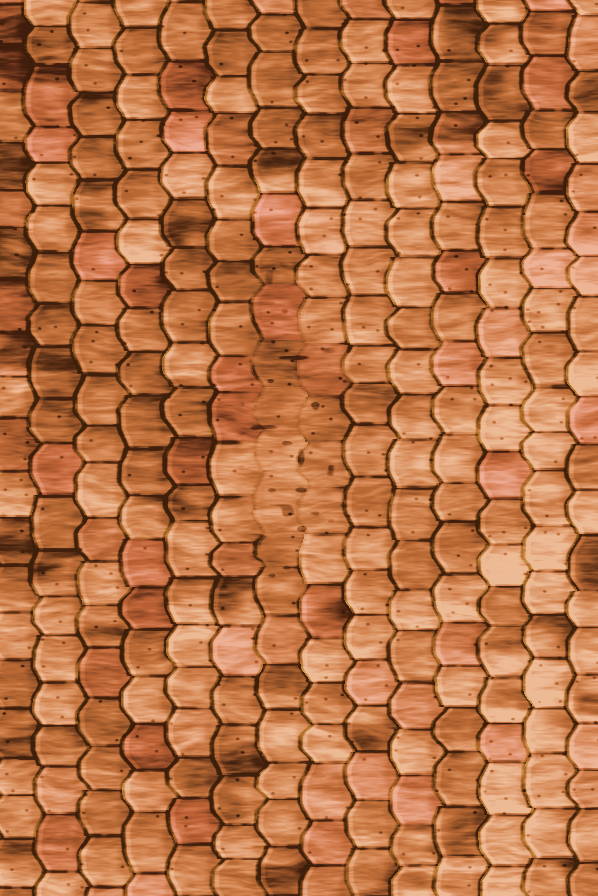
Give the GLSL for this texture, as a WebGL 1 fragment shader.

```glsl
precision highp float;
// Weathered wooden shingles in about 13 leaning columns of about 19 rows.
// Each column's left edge is chamfered at every row; one tone value, built from
// bevels, shadows, grain and stains, is finally mapped to a wood colour ramp.
uniform vec2 u_resolution;

float hash(vec2 p) {
  p = fract(p * vec2(0.1031, 0.1137));
  p += dot(p, p.yx + 33.33);
  return fract((p.x + p.y) * p.x * 7.31 + p.y * 17.7);
}

float noise(vec2 p) {
  vec2 i = floor(p), f = fract(p);
  f = f * f * (3.0 - 2.0 * f);
  return mix(mix(hash(i), hash(i + vec2(1, 0)), f.x),
             mix(hash(i + vec2(0, 1)), hash(i + vec2(1, 1)), f.x), f.y);
}

float fbm(vec2 p) {
  float sum = 0.0, gain = 0.53;
  for (int i = 0; i < 4; i++) {
    sum += gain * noise(p);
    p = p * 2.03 + 17.1;
    gain *= 0.5;
  }
  return sum;
}

// Row coordinate of a column: staggered by half a shingle, unevenly spaced
float rowCoord(float column, float v) {
  return v + 0.5 * column + 0.3 * hash(vec2(column + 40.0, 7.0))
       + 0.45 * noise(vec2(column * 7.3 + 90.0, v * 0.8));
}

// Sideways offset of a column's left edge: bulging middle, chamfered corners
float edgeOffset(float column, float v) {
  float row = rowCoord(column, v);
  float corner = abs(fract(row) - 0.5) * 2.0;
  float cut = 0.13 + 0.12 * hash(vec2(column + 60.0, floor(row)));
  return cut * smoothstep(0.25, 1.0, corner) - 0.06
       + 0.07 * (noise(vec2(column * 5.0 + 80.0, v * 2.3)) - 0.5);
}

vec3 woodRamp(float tone) {
  vec3 color = mix(vec3(0.25, 0.12, 0.05), vec3(0.74, 0.42, 0.21), smoothstep(-0.08, 0.6, tone));
  color = mix(color, vec3(0.84, 0.54, 0.34), clamp((tone - 0.55) / 0.2, 0.0, 1.0));
  return mix(color, vec3(0.93, 0.73, 0.59), clamp((tone - 0.75) / 0.3, 0.0, 1.0));
}

void main() {
  vec2 p = gl_FragCoord.xy / u_resolution;
  p.y = 1.0 - p.y;
  float pixel = 13.2 / u_resolution.x;
  float v = p.y * 19.2;

  // Columns lean to the right towards the bottom left
  float u = p.x * 13.2 - 0.57 - 0.3 * p.y * (1.0 - p.x);
  float nearest = floor(u + 0.5);
  float side = u - nearest - edgeOffset(nearest, v);
  float column = side > 0.0 ? nearest : nearest - 1.0;
  float across = u - column - edgeOffset(column, v);
  float row = rowCoord(column, v);
  float down = fract(row);
  vec2 id = vec2(column + 30.0, floor(row) + 10.0);
  float variation = hash(id);

  // Worn patch where the joints dissolve into ragged fibres
  vec2 patchPos = (p - vec2(0.49, 0.48)) / vec2(0.105, 0.19);
  float worn = 1.0 - smoothstep(0.65, 1.1, length(patchPos) + 0.5 * (noise(p * vec2(26, 38)) - 0.5));
  float intact = 1.0 - 0.85 * worn;

  // Horizontal grain, different on every shingle
  vec2 fibre = vec2(u, v) + id * vec2(3.7, 5.1);
  float bend = 0.25 * noise(fibre * vec2(1.2, 2.0));
  float grain = fbm(vec2(fibre.x * 1.4, (fibre.y + bend) * 8.0));
  float fine = noise(vec2(fibre.x * 4.0, fibre.y * 28.0));
  float stain = fbm(vec2(u * 0.55 + 9.0, v * 0.9 + 4.0));
  float tone = 0.72 + 0.34 * (variation - 0.5) + 0.65 * (grain - 0.5)
             + 0.18 * (fine - 0.5) + 0.6 * (stain - 0.5);

  // Paler towards the right and the bottom
  tone += 0.16 * (p.x - 0.5) + 0.12 * (p.y - 0.5);
  tone -= 0.1 * smoothstep(0.35, 0.0, length(p - vec2(0.25, 0.5)));

  // Some shingles have a darkened band
  float band = smoothstep(0.3, 0.75, noise(vec2(fibre.x, fibre.y * 2.5)));
  tone -= 0.38 * band * step(0.78, hash(id + 19.0));

  // Shadow under the shingle above, light lower lip, pale left bevel
  tone -= intact * 0.2 * (1.0 - smoothstep(0.0, 0.3, down));
  tone += intact * 0.08 * smoothstep(0.45, 0.92, down);
  tone += intact * 0.16 * smoothstep(0.04, 0.08, across) * (1.0 - smoothstep(0.13, 0.19, across));
  tone -= intact * 0.13 * smoothstep(0.78, 1.0, across);

  // Dark joints, broken in places
  float rowGap = min(down, 1.0 - down);
  float rowLine = 1.0 - smoothstep(0.012, 0.035 + pixel, rowGap);
  float wear = smoothstep(0.15, 0.55, noise(vec2(u * 4.0, v * 3.0)));
  tone -= intact * rowLine * (0.25 + 0.35 * wear);
  float sideLine = 1.0 - smoothstep(0.018, 0.06 + pixel, abs(side));
  tone -= intact * sideLine * (0.28 + 0.3 * wear);

  // Ragged splits in the worn patch
  float split = noise(vec2(u * 3.0, v * 6.0));
  tone -= worn * 0.4 * smoothstep(0.74, 0.86, split);

  // Small knots scattered over the shingles
  vec2 cell = floor(vec2(u, v) * 2.5);
  vec2 knot = vec2(hash(cell + 50.0), hash(cell + 91.0)) * 0.6 + 0.2;
  float knotDist = length((fract(vec2(u, v) * 2.5) - knot) * vec2(0.7, 1.0));
  tone -= 0.4 * step(0.72, hash(cell + 133.0)) * (1.0 - smoothstep(0.03, 0.09 + pixel, knotDist));

  // Reddish shingles and olive joints
  vec3 color = woodRamp(tone);
  color *= mix(vec3(1.0), vec3(1.0, 0.91, 0.98), smoothstep(0.6, 1.0, hash(id + 71.0)));
  color *= mix(vec3(1.0), vec3(0.95, 1.03, 0.8), sideLine * intact);
  gl_FragColor = vec4(clamp(color, 0.0, 1.0), 1.0);
}
```
